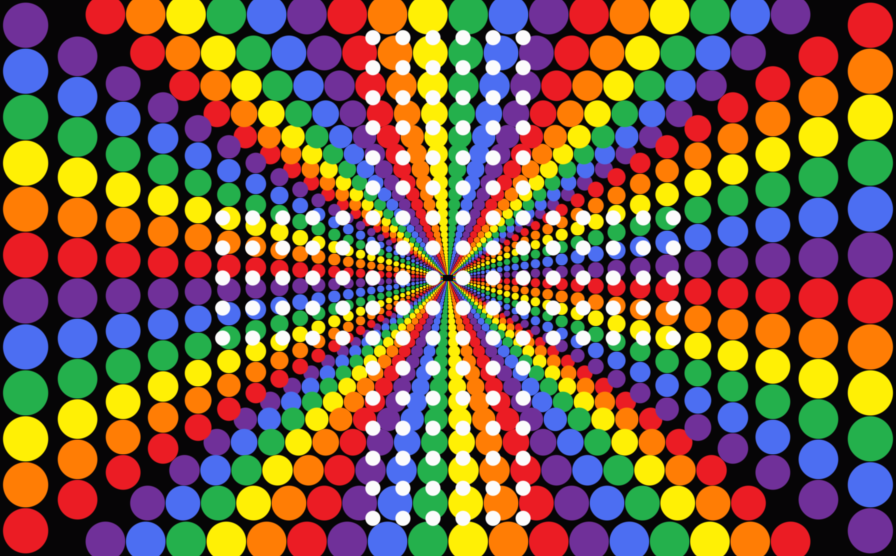
Reproduce this background procedurally as a Shadertoy shader.

```glsl
// A tunnel of rainbow dots: nested rectangular rings shrink geometrically
// toward the centre, six hues running clockwise around each ring.
// A cross-shaped grid of small white dots lies flat on top.

const float OUTER_RING = 0.4714;   // half width of the largest ring
const float RING_RATIO = 0.877;    // size of each ring relative to the last
const int RING_COUNT = 34;
const float DOT_SPACING = 0.1088;  // relative to ring half width
const float DOT_RADIUS = 0.0535;
const float GRID_STEP = 0.03353;
const float GRID_RADIUS = 0.0084;

const vec3 BACKDROP = vec3(0.025, 0.018, 0.022);
const vec3 WHITE = vec3(0.99);

vec3 rainbow(float slot) {
    vec3 hues[6] = vec3[6](
        vec3(0.92, 0.11, 0.14),   // red
        vec3(1.00, 0.49, 0.02),   // orange
        vec3(1.00, 0.94, 0.02),   // yellow
        vec3(0.14, 0.69, 0.30),   // green
        vec3(0.30, 0.43, 0.95),   // blue
        vec3(0.44, 0.19, 0.60));  // purple
    return hues[int(mod(slot + 0.5, 6.0))];
}

float disc(float dist, float radius, float softness) {
    return 1.0 - smoothstep(radius - softness, radius + softness, dist);
}

// Height to width of a ring; outer rings are a little taller.
float ringAspect(float size) {
    return max(0.645, 0.711 * pow(size / 0.4128, 0.2));
}

// One side of a ring: pos.x runs clockwise along it, pos.y points outward.
vec3 paintSide(vec3 base, vec2 pos, float wall, float size, float count, float softness) {
    float spacing = size * DOT_SPACING;
    float halfCount = 0.5 * count;
    float slot = clamp(floor(pos.x / spacing), -halfCount, halfCount - 1.0);
    float dist = length(pos - vec2((slot + 0.5) * spacing, wall));
    return mix(base, rainbow(slot + halfCount), disc(dist, size * DOT_RADIUS, softness));
}

// Distance to the nearest node of a grid limited to a centred block.
float gridDistance(vec2 p, vec2 limit) {
    float column = clamp(floor(p.x / GRID_STEP), -limit.x, limit.x - 1.0) + 0.5;
    float row = clamp(floor(p.y / GRID_STEP + 0.5), -limit.y, limit.y);
    return length(p - GRID_STEP * vec2(column, row));
}

vec3 scene(vec2 p, float softness) {
    vec3 color = BACKDROP;
    vec2 facing = vec2(p.x < 0.0 ? -1.0 : 1.0, p.y < 0.0 ? -1.0 : 1.0);
    vec2 sidePos = vec2(-facing.x * p.y, abs(p.x));
    vec2 rowPos = vec2(facing.y * p.x, abs(p.y));

    // Rings from the far end outward, so nearer dots cover deeper ones
    float size = OUTER_RING * pow(RING_RATIO, float(RING_COUNT - 1));
    for (int i = 0; i < RING_COUNT; i++) {
        color = paintSide(color, rowPos, size * ringAspect(size), size, 18.0, softness);
        color = paintSide(color, sidePos, size, size, 12.0, softness);
        size /= RING_RATIO;
    }

    // White cross: a tall arm and a wide arm
    float cross = min(gridDistance(p, vec2(3.0, 8.0)), gridDistance(p, vec2(8.0, 2.0)));
    return mix(color, WHITE, disc(cross, GRID_RADIUS, softness));
}

void mainImage(out vec4 fragColor, in vec2 fragCoord) {
    float softness = 0.0006 + 0.4 / iResolution.x;
    vec3 sum = vec3(0.0);
    // Four samples per pixel keep the far rings calm
    for (int i = 0; i < 4; i++) {
        vec2 jitter = vec2(i % 2, i / 2) * 0.5 - 0.25;
        vec2 p = (fragCoord + jitter - 0.5 * iResolution.xy) / iResolution.x;
        sum += scene(p, softness);
    }
    fragColor = vec4(sum * 0.25, 1.0);
}
```
